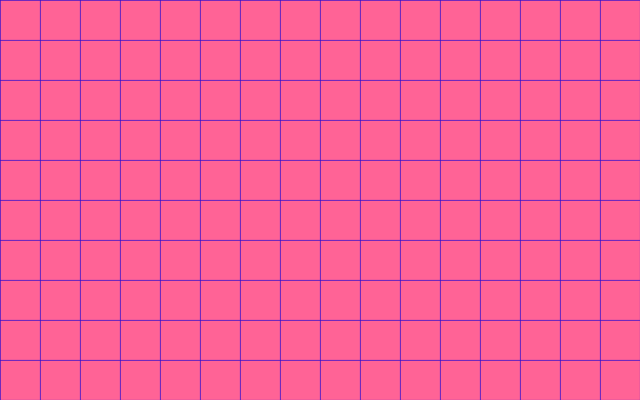
A Shadertoy shader for this pattern:

```glsl
// Thin indigo square grid on flat pink, 16 cells across and 10 down

// Running integral of a stripe that fills the first part of every unit cell
vec2 stripeIntegral(vec2 p, float width) {
    return floor(p) * width + min(fract(p), width);
}

// Average stripe coverage per axis over a box filter
vec2 stripeCoverage(vec2 p, float width, float radius) {
    vec2 covered = stripeIntegral(p + radius, width) - stripeIntegral(p - radius, width);
    return covered / (2.0 * radius);
}

void mainImage(out vec4 fragColor, in vec2 fragCoord) {
    // Cell units, measured from the upper left corner
    float cellsPerPixel = 10.0 / iResolution.y;
    vec2 cell = vec2(fragCoord.x, iResolution.y - fragCoord.y) * cellsPerPixel;

    // Lines along the left and top edges of each cell, slightly softened
    vec2 lines = stripeCoverage(cell, 1.0 / 48.0, 0.6 * cellsPerPixel);
    float grid = 1.0 - (1.0 - lines.x) * (1.0 - lines.y);

    vec3 pink = vec3(1.0, 0.39, 0.59);
    vec3 indigo = vec3(0.2, 0.06, 0.8);
    fragColor = vec4(mix(pink, indigo, grid), 1.0);
}
```
